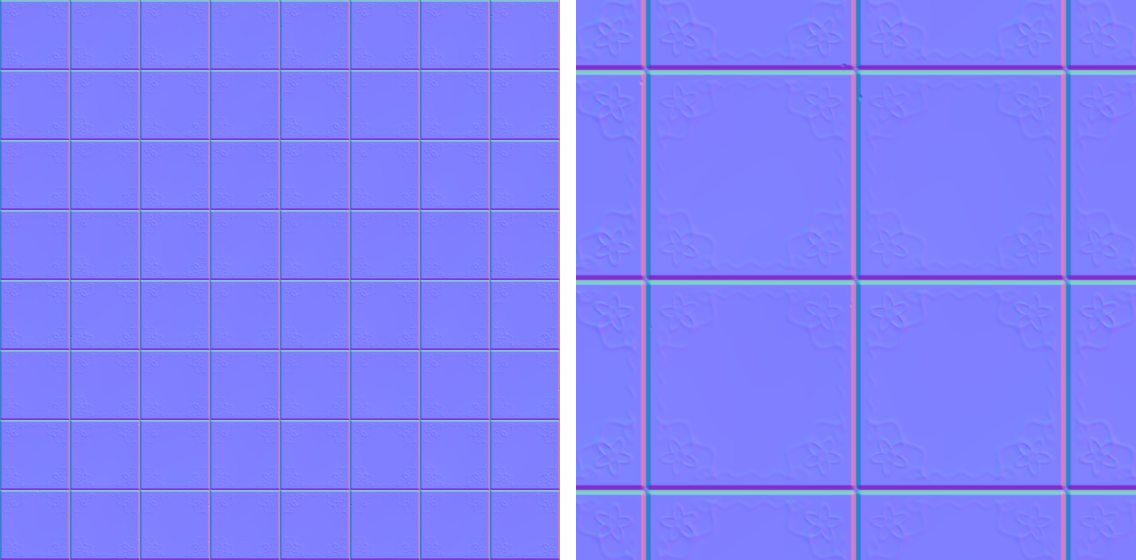
Left: the whole. Right: its middle third, enlarged.
A WebGL 2 fragment shader for this texture map:

```glsl
#version 300 es
precision highp float;
// Tangent-space normal map of square glazed tiles with narrow bevelled grooves.
// A height field (bevel, chips, faint corner ornament) is differentiated and
// encoded as a colour; slight dishing and tilt vary the glaze from tile to tile.

uniform vec2 u_resolution;
out vec4 fragColor;

// Lengths are in tile widths
const float TILES = 8.0;
const float BEVEL_WIDTH = 0.025;
const float BEVEL_DEPTH = 0.0235;
const float GROOVE_FLOOR = 0.003;
const float GROOVE_DULLING = 0.20; // shortens the normals inside grooves
const float CORNER_RADIUS = 0.025;
const float STROKE_WIDTH = 0.013;
const float STROKE_HEIGHT = 0.0014;
const float CHIP_GRID = 12.0;      // chip cells per tile
const float CHIP_CHANCE = 0.04;
const float CHIP_SIZE = 0.008;
const float DISH = 0.032;
const float TILT = 0.014;
const float WAVE = 0.006;
const float STEP = 0.003;          // differentiation step
const int SAMPLES = 3;             // antialiasing grid per axis
const float PI = 3.14159265;

vec2 hash22(vec2 p) {
  vec3 h = fract(p.xyx * vec3(0.1031, 0.1030, 0.0973));
  h += dot(h, h.yzx + 33.33);
  return fract((h.xx + h.yz) * h.zy);
}

float stroke(float d) {
  d /= STROKE_WIDTH;
  return exp(-d * d);
}

// Distance inward from the rounded tile outline
float tileInset(vec2 local) {
  vec2 q = abs(local) - 0.5 + CORNER_RADIUS;
  return CORNER_RADIUS - length(max(q, 0.0)) - min(max(q.x, q.y), 0.0);
}

// Flower, leaflets and scalloped frame in each corner, joined by edge scrolls
float ornament(vec2 local) {
  vec2 q = 0.5 - abs(local);
  float near = min(q.x, q.y);
  float far = max(q.x, q.y);

  vec2 c = q - 0.16;
  float turn = atan(c.y, c.x + 1e-5) - PI * 0.25;
  float lines = stroke(length(c) - 0.065 - 0.022 * cos(5.0 * turn));
  lines += 0.7 * stroke(length(c) - 0.022);

  float bearing = atan(q.y, q.x + 1e-5);
  lines += 0.8 * stroke(length(q) - 0.345 - 0.022 * cos(12.0 * bearing));

  for (int i = 0; i < 3; i++) {
    float a = PI * 0.25 + 0.52 * float(i - 1);
    vec2 axis = vec2(cos(a), sin(a));
    vec2 leaf = vec2(dot(q, axis) - 0.285, dot(q, vec2(-axis.y, axis.x)));
    lines += 0.7 * stroke(length(leaf * vec2(0.65, 1.0)) - 0.026);
  }

  float scroll = near - 0.07 - 0.014 * cos(16.0 * PI * far);
  lines += 0.6 * stroke(scroll) * smoothstep(0.22, 0.32, far);
  return lines * smoothstep(0.03, 0.07, near);
}

// Sparse pits, visible only where they bite into the bevel
float chips(vec2 p) {
  vec2 g = p * CHIP_GRID;
  vec2 id = mod(floor(g), TILES * CHIP_GRID);
  vec2 centre = mix(vec2(0.25), vec2(0.75), hash22(id + 7.0));
  float present = step(hash22(id + 131.0).x, CHIP_CHANCE);
  float d = length(fract(g) - centre) / CHIP_GRID;
  return present * CHIP_SIZE * (1.0 - smoothstep(0.0, 0.02, d));
}

float height(vec2 p) {
  vec2 local = fract(p) - 0.5;
  float inset = tileInset(local);
  float nearGroove = 1.0 - smoothstep(0.025, 0.05, inset);
  float d = inset - chips(p) * nearGroove;
  float bevel = BEVEL_DEPTH * smoothstep(-GROOVE_FLOOR, BEVEL_WIDTH, d);
  float relief = mix(0.65, 1.1, hash22(mod(floor(p), TILES) + 53.0).x);
  return bevel + STROKE_HEIGHT * relief * ornament(local);
}

vec3 normalColour(vec2 p) {
  vec2 e = vec2(STEP, 0.0);
  vec2 slope = vec2(height(p - e.xy) - height(p + e.xy),
                    height(p - e.yx) - height(p + e.yx)) / (2.0 * STEP);

  // Broad unevenness of the glaze, flattened toward the grooves
  vec2 local = fract(p) - 0.5;
  float inset = tileInset(local);
  vec2 w = p * 2.0 * PI / TILES;
  vec2 glaze = -DISH * local + TILT * (hash22(mod(floor(p), TILES) + 19.0) - 0.5);
  glaze += WAVE * vec2(sin(5.0 * w.x + 3.0 * w.y + sin(4.0 * w.y)),
                       sin(4.0 * w.y - 7.0 * w.x + sin(3.0 * w.x)));
  slope += glaze * smoothstep(0.0, 0.06, inset);

  float groove = 1.0 - smoothstep(0.4 * BEVEL_WIDTH, BEVEL_WIDTH, inset);
  vec3 normal = normalize(vec3(slope, 1.0)) * (1.0 - GROOVE_DULLING * groove);
  return normal * 0.5 + 0.5;
}

void main() {
  vec3 sum = vec3(0.0);
  for (int y = 0; y < SAMPLES; y++) {
    for (int x = 0; x < SAMPLES; x++) {
      vec2 offset = (vec2(x, y) + 0.5) / float(SAMPLES) - 0.5;
      sum += normalColour((gl_FragCoord.xy + offset) / u_resolution * TILES);
    }
  }
  fragColor = vec4(sum / float(SAMPLES * SAMPLES), 1.0);
}
```
